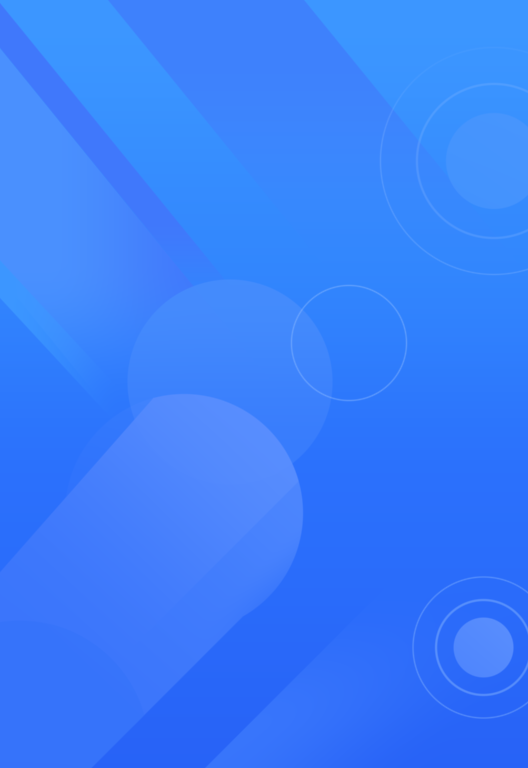
A Shadertoy shader for this background:

```glsl
// Blue poster background: a vertical gradient under translucent diagonal bands,
// large overlapping discs and thin rings. Each shape is a signed distance,
// smoothed at its edge and blended with a soft directional fade.

#define BAND_SLOPE 1.23
#define LINE_WIDTH 0.0018
#define SKY vec3(0.235, 0.590, 1.000)
#define AZURE vec3(0.195, 0.525, 0.992)
#define ROYAL vec3(0.168, 0.440, 0.988)
#define DEEP vec3(0.153, 0.380, 0.965)
#define VIOLET vec3(0.252, 0.470, 0.985)
#define MIST vec3(0.290, 0.565, 0.995)
#define GLOW vec3(0.355, 0.560, 0.995)
#define RING_TINT vec3(0.550, 0.730, 1.000)

// Coverage of a shape from its signed distance (negative inside)
float fill(float d) {
    float pixel = 1.0 / iResolution.y;
    return 1.0 - smoothstep(-pixel, pixel, d);
}

float disc(vec2 p, vec2 center, float radius) {
    return fill(length(p - center) - radius);
}

float ring(vec2 p, vec2 center, float radius, float width) {
    return fill(abs(length(p - center) - radius) - 0.5 * width);
}

// Strip between two values of a linear coordinate with the given slope
float strip(float k, float low, float high, float slope) {
    return fill(max(low - k, k - high) / length(vec2(1.0, slope)));
}

vec3 backdrop(float y) {
    vec3 color = mix(DEEP, ROYAL, smoothstep(-0.1, 0.43, y));
    color = mix(color, AZURE, smoothstep(0.35, 0.68, y));
    return mix(color, SKY, smoothstep(0.60, 1.0, y));
}

// Bands descending to the right from the upper left
vec3 upperBands(vec3 color, vec2 p) {
    float k = 1.0 - p.y - BAND_SLOPE * p.x;
    float wide = strip(k, -0.487, -0.173, BAND_SLOPE);
    color = mix(color, vec3(0.245, 0.505, 0.988), wide * smoothstep(0.63, 0.94, p.y));

    float pale = strip(k, 0.0625, 0.36, BAND_SLOPE);
    vec3 paleColor = mix(MIST, VIOLET, smoothstep(0.06, 0.28, p.x));
    color = mix(color, paleColor, pale * smoothstep(0.47, 0.66, p.y));

    float dark = strip(k, 0.004, 0.0625, BAND_SLOPE);
    color = mix(color, VIOLET, dark * smoothstep(0.59, 0.72, p.y));

    float low = 1.0 - p.y - 1.08 * p.x;
    float bright = strip(low, 0.339, 0.388, 1.08);
    color = mix(color, backdrop(p.y), strip(low, 0.388, 0.6, 1.08));
    return mix(color, SKY, bright * (1.0 - smoothstep(0.0, 0.16, p.x)));
}

// Rounded beam rising from the lower left, and the wedge beside it
vec3 lowerBeam(vec3 color, vec2 p) {
    vec2 head = vec2(0.2396, 0.332);
    float q = p.x - p.y;
    float leftSide = (p.y - 0.255 - 1.136 * p.x) / length(vec2(1.0, 1.136));
    float rightSide = (q - 0.119) * 0.7071;
    float along = dot(p - head, vec2(0.7071));

    float cap = length(p - head) - 0.155;
    float body = max(max(leftSide, rightSide), along);
    float beam = fill(min(max(cap, leftSide), body));
    float light = smoothstep(-0.38, 0.17, along);
    float fold = fill((0.0156 - q) * 0.7071);
    vec3 beamColor = mix(vec3(0.235, 0.462, 0.985), GLOW, light * light);
    beamColor = mix(beamColor, ROYAL, 0.22 * fold * smoothstep(-0.2, 0.0, along));
    float tailFade = 1.0 - 0.65 * smoothstep(0.07, 0.17, q) * smoothstep(-0.12, 0.0, along);
    color = mix(color, beamColor, 0.92 * beam * tailFade);
    color = mix(color, beamColor, 0.18 * fill(cap) * fill(-leftSide));

    // Shaded disc in the corner
    float corner = disc(p, vec2(0.026, 0.024), 0.168);
    color = mix(color, ROYAL * 0.98, 0.28 * corner * beam);

    float wedge = fill((0.267 - q) * 0.7071);
    float fade = (1.0 - smoothstep(0.27, 0.56, q)) * (1.0 - smoothstep(0.05, 0.25, p.y));
    return mix(color, vec3(0.235, 0.475, 0.988), 0.8 * wedge * fade);
}

// Disc with two rings around it
vec3 target(vec3 color, vec2 p, vec2 center, vec3 radii, vec3 tint, vec3 strength) {
    float sheen = 0.9 + 0.1 * dot(p - center, vec2(0.7071)) / radii.x;
    color = mix(color, tint, strength.x * sheen * disc(p, center, radii.x));
    color = mix(color, RING_TINT, strength.y * ring(p, center, radii.y, 1.6 * LINE_WIDTH));
    float dim = 1.0 - 0.7 * smoothstep(0.0, radii.z, p.y - center.y) * step(0.5, center.y);
    return mix(color, RING_TINT, strength.z * dim * ring(p, center, radii.z, LINE_WIDTH));
}

void mainImage(out vec4 fragColor, in vec2 fragCoord) {
    vec2 p = fragCoord / iResolution.y;
    vec3 color = upperBands(backdrop(p.y), p);

    // Large middle disc, lightest toward its top
    float middle = disc(p, vec2(0.2995, 0.5026), 0.1335);
    vec3 middleColor = mix(vec3(0.225, 0.490, 0.990), vec3(0.275, 0.550, 0.990),
                           smoothstep(0.40, 0.63, p.y));
    color = mix(color, middleColor, 0.9 * middle);

    color = lowerBeam(color, p);
    color = mix(color, RING_TINT, 0.45 * ring(p, vec2(0.4544, 0.5534), 0.0749, LINE_WIDTH));
    color = target(color, p, vec2(0.6432, 0.7904), vec3(0.0625, 0.1003, 0.1478),
                   vec3(0.285, 0.585, 0.990), vec3(0.9, 0.26, 0.30));
    color = target(color, p, vec2(0.6296, 0.1569), vec3(0.0390, 0.0618, 0.0918),
                   GLOW, vec3(0.95, 0.45, 0.40));
    fragColor = vec4(color, 1.0);
}
```
